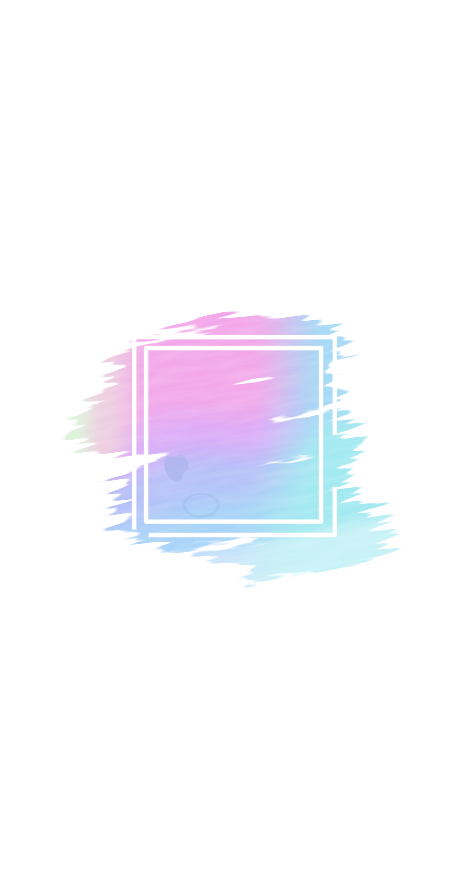
Write a Shadertoy shader that draws this background.

```glsl
const vec3 PAPER = vec3(1.0);
const vec3 PINK = vec3(0.95, 0.64, 0.91);
const vec3 VIOLET = vec3(0.85, 0.66, 0.97);
const vec3 PERIWINKLE = vec3(0.70, 0.74, 0.97);
const vec3 SKY = vec3(0.64, 0.82, 0.97);
const vec3 AQUA = vec3(0.62, 0.91, 0.94);
const vec3 BLUSH = vec3(0.93, 0.80, 0.88);
const vec3 MINT = vec3(0.86, 0.95, 0.85);

const float STROKE_SLOPE = 0.2;
const float LINE_HALF_WIDTH = 0.0048;
const vec2 INNER_CENTER = vec2(0.010, 0.0287);
const vec2 INNER_HALF = vec2(0.191, 0.1895);
const vec2 OUTER_CENTER = vec2(0.012, 0.026);
const vec2 OUTER_HALF = vec2(0.219, 0.216);

// Dry patches: along, across, half length, half thickness
const vec4 DRY[7] = vec4[7](
    vec4(-0.20, 0.007, 0.09, 0.020), vec4(0.15, 0.047, 0.13, 0.013),
    vec4(0.13, -0.048, 0.10, 0.011), vec4(0.00, -0.207, 0.13, 0.017),
    vec4(-0.09, 0.268, 0.12, 0.018), vec4(0.25, 0.125, 0.05, 0.035),
    vec4(0.05, 0.138, 0.06, 0.007));

vec2 hash2(vec2 p) {
    return fract(sin(vec2(dot(p, vec2(127.1, 311.7)),
                          dot(p, vec2(269.5, 183.3)))) * 4375.85);
}

float cellular(vec2 p) {
    vec2 cell = floor(p), f = fract(p);
    float nearest = 2.0;
    for (int j = -1; j <= 1; j++)
        for (int i = -1; i <= 1; i++) {
            vec2 o = vec2(i, j);
            vec2 d = o + hash2(cell + o) - f;
            nearest = min(nearest, dot(d, d));
        }
    return sqrt(nearest);
}

float bump(float x, float width) {
    x /= width;
    return exp(-x * x);
}

// Ends of the brush sweep at height t across the strokes
float leftEnd(float t) {
    return -0.245 - 0.105 * bump(t - 0.105, 0.07) + 0.025 * bump(t, 0.025)
        + 0.075 * smoothstep(0.13, 0.19, -t) + 0.20 * smoothstep(0.19, 0.27, -t)
        + 0.07 * smoothstep(0.25, 0.29, t) + 0.20 * smoothstep(0.285, 0.305, t);
}

float rightEnd(float t) {
    return 0.265 + 0.045 * bump(t + 0.05, 0.025) + 0.085 * smoothstep(0.11, 0.25, -t)
        - 0.04 * smoothstep(0.18, 0.23, t) - 0.24 * smoothstep(0.23, 0.31, t);
}

float coverage(vec2 s, float bristle) {
    float ragged = 0.018 * sin(s.y * 170.0 + s.x * 5.0) + 0.012 * sin(s.y * 410.0 + s.x * 9.0);
    float ends = min(s.x - leftEnd(s.y), rightEnd(s.y) - s.x) + ragged;
    float sides = 3.0 * min(0.305 - s.y, s.y + 0.305);
    float density = smoothstep(-0.05, 0.07, min(ends, sides));
    for (int i = 0; i < 7; i++)
        density -= 0.72 * bump(length((s - DRY[i].xy) / DRY[i].zw), 1.0);
    return smoothstep(0.0, 0.25, density * 1.2 - bristle);
}

vec3 pigment(vec2 s) {
    float t = s.y + 0.012 * sin(s.x * 17.0 + s.y * 8.0);
    vec3 c = mix(SKY, PERIWINKLE, smoothstep(-0.17, -0.06, t));
    c = mix(c, VIOLET, smoothstep(-0.06, 0.035, t));
    c = mix(c, PINK, smoothstep(0.02, 0.13, t));
    vec3 cool = mix(AQUA, SKY, 0.7 * smoothstep(-0.04, 0.06, t));
    c = mix(c, cool, smoothstep(0.04, 0.22, s.x - 0.25 * min(t, 0.0)));
    c = mix(c, BLUSH, smoothstep(0.17, 0.27, -s.x) * smoothstep(0.0, 0.06, t));
    return mix(c, MINT, smoothstep(0.27, 0.34, -s.x));
}

float frameDistance(vec2 p, vec2 center, vec2 halfSize) {
    vec2 d = abs(p - center) - halfSize;
    float box = length(max(d, 0.0)) + min(max(d.x, d.y), 0.0);
    return abs(box) - LINE_HALF_WIDTH;
}

void mainImage(out vec4 fragColor, in vec2 fragCoord) {
    vec2 p = (fragCoord - 0.5 * iResolution.xy) / iResolution.x;
    float pixel = 1.0 / iResolution.x;

    // Brush strokes along a gently bent slope
    vec2 s = vec2(p.x, p.y - STROKE_SLOPE * p.x + 0.006 * sin(p.x * 9.0));
    float bristle = 0.6 * cellular(s * vec2(7.0, 55.0))
                  + 0.4 * cellular(s * vec2(16.0, 115.0) + 7.3);
    float paint = coverage(s, bristle);
    vec3 color = mix(pigment(s), PAPER, 0.22 * bristle);
    paint *= 1.0 - 0.4 * smoothstep(0.19, 0.24, -s.y);

    // Wet blot and faint water ring
    vec2 b = p - vec2(-0.117, -0.043);
    float blot = length(b / vec2(0.026, 0.029)) + 0.15 * sin(b.x * 150.0 + b.y * 80.0);
    float wet = 1.0 - smoothstep(0.85, 1.05, blot);
    color = mix(color, PERIWINKLE * 0.96, wet * 0.8);
    paint = max(paint, wet * 0.9);
    float ring = length((p - vec2(-0.061, -0.125)) / vec2(1.2, 0.8));
    color -= 0.035 * bump(ring - 0.031, 0.003);
    color = mix(PAPER, color, paint);

    // Two offset frames, the outer one broken
    float inner = frameDistance(p, INNER_CENTER, INNER_HALF);
    float outer = frameDistance(p, OUTER_CENTER, OUTER_HALF);
    float sideBreak = max(0.21 - p.x, abs(p.y + 0.028) - 0.057);
    float cornerBreak = max(p.x + 0.175, p.y + 0.178);
    outer = max(outer, -min(sideBreak, cornerBreak));
    float line = 1.0 - smoothstep(-0.7 * pixel, 0.7 * pixel, min(inner, outer));
    fragColor = vec4(mix(color, PAPER, line), 1.0);
}
```
